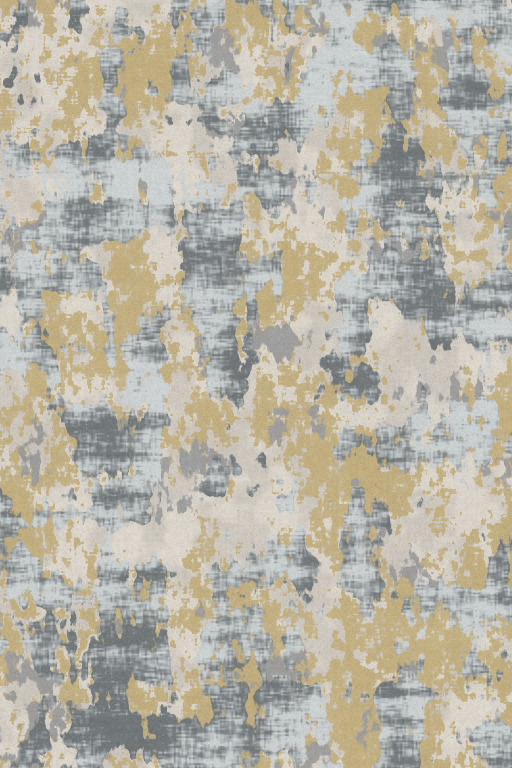
This texture is drawn by a Shadertoy shader. Its source:

```glsl
// Distressed woven rug: dry-brushed slate over pale blue, covered by ragged
// cream blocks with worn gold and grey patches. Stretched value noise, summed
// along both axes, gives the rectangular strokes; fine noise gives the threads.

#define CREAM vec3(0.860, 0.835, 0.795)
#define GOLD vec3(0.760, 0.680, 0.490)
#define GREY vec3(0.605, 0.605, 0.610)
#define SLATE vec3(0.420, 0.440, 0.448)
#define PALE_BLUE vec3(0.800, 0.818, 0.822)
#define CREAM_LEVEL 0.484
#define GOLD_LEVEL 0.512
#define GREY_LEVEL 0.620
#define SLATE_LEVEL 0.482
#define EDGE 0.022
#define THREADS 400.0

float hash(vec2 p) {
    return fract(sin(dot(p, vec2(127.1, 311.7))) * 43758.5453);
}

float noise(vec2 p) {
    vec2 cell = floor(p);
    vec2 f = fract(p);
    f = f * f * (3.0 - 2.0 * f);
    float low = mix(hash(cell), hash(cell + vec2(1.0, 0.0)), f.x);
    float high = mix(hash(cell + vec2(0.0, 1.0)), hash(cell + 1.0), f.x);
    return mix(low, high, f.y);
}

float fbm(vec2 p) {
    float sum = 0.0;
    float weight = 0.533;
    for (int i = 0; i < 4; i++) {
        sum += weight * noise(p);
        p = p * 2.03 + vec2(17.3, 9.1);
        weight *= 0.5;
    }
    return sum;
}

// Horizontal and vertical strokes added into one blocky field
float plaid(vec2 p, vec2 across, vec2 upright, float seed) {
    return 0.5 * fbm(p * across + seed) + 0.5 * fbm(p * upright + seed + 31.7);
}

float cover(float field) {
    return smoothstep(-EDGE, EDGE, field);
}

void mainImage(out vec4 fragColor, in vec2 fragCoord) {
    vec2 p = fragCoord / iResolution.y;

    // Slight wobble keeps the block edges from being ruler straight
    vec2 wobble = vec2(noise(p * 55.0), noise(p * 55.0 + 50.0)) - 0.5;
    vec2 q = p + 0.006 * wobble;

    // Fine weave, running both ways
    float weft = noise(p * vec2(0.25, 1.0) * THREADS);
    float warp = noise(p * vec2(1.0, 0.25) * THREADS + 70.0);
    float weave = 0.5 * (weft + warp) - 0.5;
    float grain = hash(floor(p * THREADS * 1.2)) - 0.5;

    // Ragged detail: drips that run down, and small worn flakes
    float drips = fbm(q * vec2(64.0, 20.0) + 5.0) - 0.5;
    float flakes = fbm(p * vec2(110.0, 75.0) + 23.0) - 0.5;

    // Cream blocks, with gold and grey patches inside them
    float body = plaid(q, vec2(8.0, 24.0), vec2(22.0, 8.0), 3.0) - CREAM_LEVEL
               + 0.36 * drips + 0.20 * flakes;
    float gold = plaid(q, vec2(6.0, 13.0), vec2(20.0, 7.0), 61.0) - GOLD_LEVEL
               + 0.30 * drips + 0.55 * flakes + 0.22 * weave;
    float grey = plaid(q, vec2(14.0, 18.0), vec2(34.0, 12.0), 113.0) - GREY_LEVEL
               + 0.25 * flakes - 0.18 * drips;

    // Slate brushed mostly sideways, gathering beside the cream edges
    float brush = plaid(p, vec2(5.0, 40.0), vec2(20.0, 8.0), 201.0) - SLATE_LEVEL
                + 0.05 * smoothstep(-0.08, 0.0, body);
    float scuffs = fbm(p * vec2(32.0, 130.0) + 41.0) - 0.5;
    float ink = smoothstep(-0.15, 0.20, brush + 0.36 * weave + 0.26 * scuffs);

    // Stack the layers; thin wear lets the cloth show through the gold
    vec3 ground = mix(PALE_BLUE, SLATE, 0.95 * ink);
    float shade = smoothstep(0.40, 0.62, fbm(q * vec2(30.0, 24.0) + 90.0));
    vec3 cloth = CREAM - vec3(0.055, 0.055, 0.050) * shade;
    float wear = smoothstep(-0.10, 0.14, gold + 0.25 * weave);
    cloth = mix(cloth, GOLD, cover(gold) * mix(0.55, 1.0, wear));
    cloth = mix(cloth, GREY, 0.92 * cover(grey));
    vec3 color = mix(ground, cloth, 0.96 * cover(body));

    // Yarn shading
    color += 0.060 * weave + 0.035 * grain;
    fragColor = vec4(clamp(color, 0.0, 1.0), 1.0);
}
```
